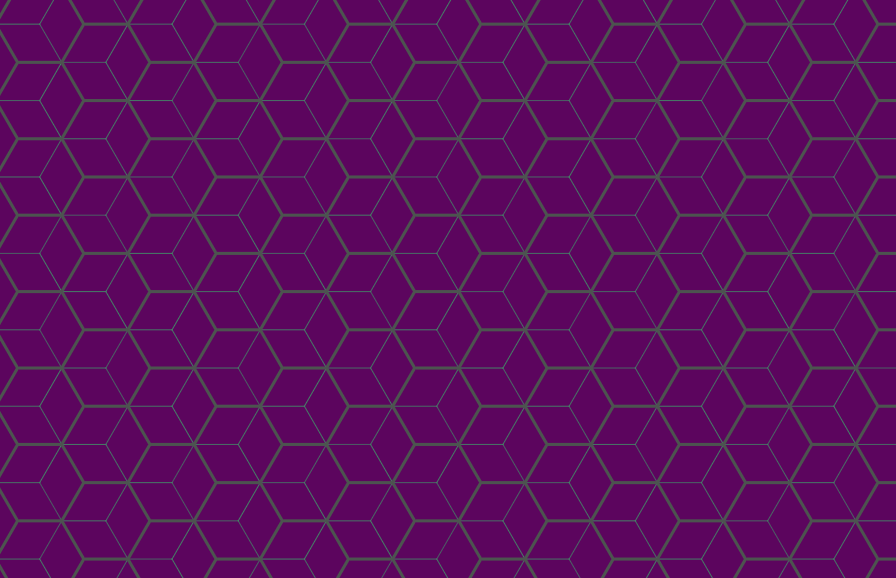
Write a WebGL 1 fragment shader that draws this pattern.

```glsl
precision highp float;
// Tumbling-block lattice: bold flat-topped hexagons, each split into three
// rhombi by a hairline tripod. The nearest cell of a staggered hexagonal grid
// gives local coordinates; exact strip coverage smooths both line weights.

uniform vec2 u_resolution;

#define SIDE 0.07633                   // hexagon side, in canvas heights
#define ANCHOR vec2(0.5613, 0.4955)    // a cell centre, as canvas fractions
#define BOLD_WIDTH 0.069               // line widths, in hexagon sides
#define HAIR_WIDTH 0.023
#define HAIR_VARIATION 0.3             // fading between separate hairlines
#define GROUND vec3(0.36, 0.02, 0.37)
#define BOLD_COLOR vec3(0.30, 0.33, 0.31)
#define HAIR_COLOR vec3(0.27, 0.50, 0.40)

const float ROOT3 = 1.7320508;

float hash(vec2 p) {
  vec3 q = fract(vec3(p.xyx) * 0.1031);
  q += dot(q, q.yzx + 33.33);
  return fract((q.x + q.y) * q.z);
}

// Centre of the hexagon containing p, for hexagons of side 1.
vec2 nearestCentre(vec2 p) {
  vec2 period = vec2(3.0, ROOT3);
  vec2 a = floor(p / period + 0.5) * period;
  vec2 b = (floor(p / period) + 0.5) * period;
  return dot(p - a, p - a) < dot(p - b, p - b) ? a : b;
}

// Distance inward from the hexagon outline.
float outlineDistance(vec2 p) {
  p = abs(p);
  return 0.5 * ROOT3 - max(p.y, dot(p, vec2(0.5 * ROOT3, 0.5)));
}

// Distance to a spoke of length 1 leaving the centre.
float spokeDistance(vec2 p, vec2 direction) {
  return length(p - direction * clamp(dot(p, direction), 0.0, 1.0));
}

// Share of a pixel covered by a line whose axis lies at distance d.
float coverage(float d, float width, float pixel) {
  float h = 0.5 * width;
  float overlap = min(d + 0.5 * pixel, h) - max(d - 0.5 * pixel, -h);
  return clamp(overlap / pixel, 0.0, 1.0);
}

void main() {
  float unit = SIDE * u_resolution.y;
  float pixel = 1.0 / unit;
  vec2 p = (gl_FragCoord.xy - ANCHOR * u_resolution) / unit;
  vec2 centre = nearestCentre(p);
  vec2 local = p - centre;

  // Hairline tripod: one spoke to the left, two slanting to the right
  vec3 color = GROUND;
  vec2 cell = floor(centre / vec2(1.5, 0.5 * ROOT3) + 0.5);
  for (int i = 0; i < 3; i++) {
    float k = float(i);
    float angle = radians(60.0 + 120.0 * k);
    float d = spokeDistance(local, vec2(cos(angle), sin(angle)));
    float strength = 1.0 - HAIR_VARIATION * hash(cell + 50.0 + 17.0 * k);
    color = mix(color, HAIR_COLOR, strength * coverage(d, HAIR_WIDTH, pixel));
  }

  // Bold hexagon outline
  float bold = coverage(outlineDistance(local), BOLD_WIDTH, pixel);
  gl_FragColor = vec4(mix(color, BOLD_COLOR, bold), 1.0);
}
```
